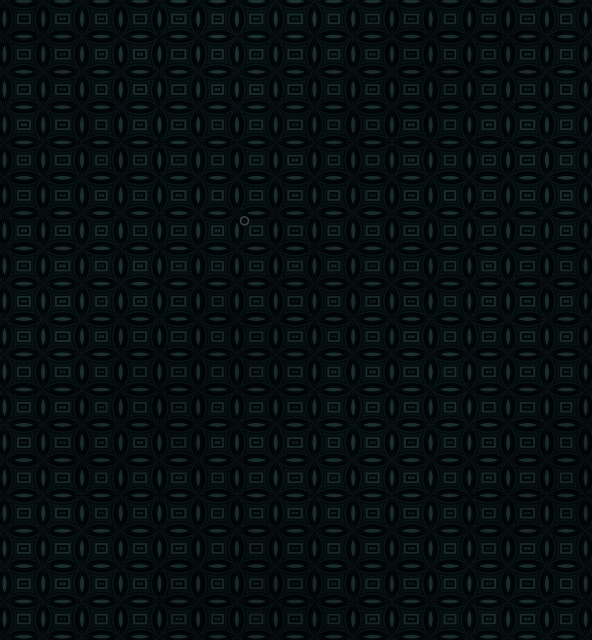
Write a Shadertoy shader that draws this pattern.

```glsl
const vec2 CELLS = vec2(15.28, 18.13);   // repeats across and down
const vec2 FIRST_NODE = vec2(0.116, 0.094);
const vec3 INK = vec3(0.002, 0.014, 0.018);
const vec3 GROUND = vec3(0.018, 0.050, 0.052);
const vec3 TEAL = vec3(0.045, 0.098, 0.100);
const vec3 BRIGHT = vec3(0.105, 0.180, 0.178);
const vec3 NAVY = vec3(0.015, 0.045, 0.085);
const float SPINDLE_LENGTH = 0.25;
const float SPINDLE_WIDTH = 0.052;
const vec2 FRAME_SIZE = vec2(0.155, 0.125);
const float FRAME_LINE = 0.027;
const vec2 RING_CENTER = vec2(0.413, 0.655);
const float RING_RADIUS = 0.0062;
const float RING_LINE = 0.0011;
const vec3 RING_COLOR = vec3(0.25, 0.28, 0.28);

float hash(vec2 p) {
    return fract(sin(dot(p, vec2(41.3, 289.1))) * 4375.5);
}

// Filled band of the given half width around zero
float band(float x, float halfWidth, float soft) {
    return 1.0 - smoothstep(halfWidth - soft, halfWidth + soft, abs(x));
}

float boxDistance(vec2 p, vec2 size) {
    vec2 d = abs(p) - size;
    return length(max(d, 0.0)) + min(max(d.x, d.y), 0.0);
}

// Slow drift in brightness
float drift(vec2 p) {
    return sin(p.x * 9.0 + 2.0 * sin(p.y * 5.0))
         + 0.6 * sin(p.y * 17.0 - p.x * 6.0)
         + 0.4 * sin(p.x * 31.0 + p.y * 23.0);
}

vec3 tile(vec2 p, vec2 id, float soft) {
    vec2 q = abs(p);
    float fromEdge = 0.5 - max(q.x, q.y);
    float along = min(q.x, q.y);
    float lensWidth = sqrt(0.5 - along * along) - 0.5;
    float arc = fromEdge - lensWidth;
    float vary = hash(id);

    // Dark lenses along the cell edges
    vec3 col = mix(GROUND, INK, smoothstep(soft, -soft, arc + 0.025));

    // Feathered arcs and the concave square between them
    float feather = 0.72 + 0.28 * sin(along * 58.0 + arc * 70.0);
    col = mix(col, TEAL, 0.8 * feather * band(arc, 0.018, soft));
    col = mix(col, INK, 0.75 * band(arc - 0.045, 0.010, soft));
    col = mix(col, TEAL, 0.75 * feather * band(arc - 0.085, 0.016, soft));

    // Spindle with a faint outline in each lens
    float taper = 1.0 - pow(along / SPINDLE_LENGTH, 2.0);
    float spindle = fromEdge - SPINDLE_WIDTH * taper;
    float inside = smoothstep(-0.1, 0.25, taper);
    col = mix(col, GROUND, 0.8 * inside * band(spindle - 0.035, 0.012, soft));
    col = mix(col, BRIGHT, inside * smoothstep(soft, -soft, spindle));

    // Rays fanning out of the nodes
    vec2 toNode = 0.5 - q;
    float reach = length(toNode);
    float rays = 0.5 - 0.5 * cos(16.0 * atan(toNode.y, toNode.x));
    float fan = smoothstep(0.30, 0.10, reach) * smoothstep(0.0, 0.07, reach);
    col = mix(col, mix(INK, TEAL, rays), 0.65 * fan);
    col = mix(col, NAVY, 0.5 * smoothstep(0.09, 0.0, reach));

    // Rectangular frame, wider in some columns
    float stretch = 1.0 + 0.13 * sin(id.x * 2.1) + 0.06 * (vary - 0.5);
    vec2 frameSize = FRAME_SIZE * vec2(stretch, 1.0);
    float frame = boxDistance(p, frameSize);
    col = mix(col, INK, 0.8 * smoothstep(soft, -soft, frame - 0.045));
    col = mix(col, BRIGHT, 0.9 * band(frame, FRAME_LINE, soft));

    // Center slot, split by a dark notch
    float slot = boxDistance(p, vec2(0.075 * stretch, 0.025 + 0.02 * vary));
    vec3 slotColor = mix(TEAL, BRIGHT, 0.4 + 0.5 * vary);
    slotColor = mix(slotColor, NAVY, 0.5 * step(0.7, hash(id + 7.0)));
    col = mix(col, slotColor, smoothstep(soft, -soft, slot));
    return mix(col, INK, 0.5 * band(p.x, 0.018, soft) * smoothstep(soft, -soft, slot));
}

void mainImage(out vec4 fragColor, in vec2 fragCoord) {
    vec2 uv = fragCoord / iResolution.xy;
    vec2 grid = uv * CELLS - FIRST_NODE;
    float soft = max(0.014, 0.65 * CELLS.y / iResolution.y);
    vec3 col = tile(fract(grid) - 0.5, floor(grid), soft);

    // Uneven light and tint
    float shade = drift(uv);
    col *= 0.98 + 0.05 * shade + 0.08 * (uv.y - 0.5);
    col.b += 0.004 * sin(grid.x * 2.3 + 1.7 * sin(grid.y * 1.3));

    // Small lone ring
    vec2 toRing = (uv - RING_CENTER) * vec2(iResolution.x / iResolution.y, 1.0);
    float ring = length(toRing) - RING_RADIUS;
    float ringSoft = 0.7 / iResolution.y;
    col = mix(col, GROUND, smoothstep(ringSoft, -ringSoft, ring));
    col = mix(col, RING_COLOR, band(ring, RING_LINE, ringSoft));
    fragColor = vec4(max(col, 0.0), 1.0);
}
```
